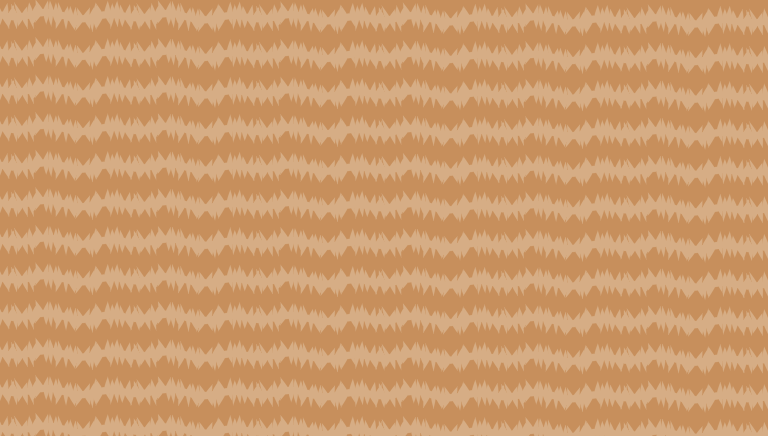
A Shadertoy shader for this pattern:

```glsl
// Rows of pale, ragged grass-like bands on a tan ground, repeating across and down.

// Lengths are fractions of the canvas height.
const vec3 GROUND = vec3(0.78, 0.56, 0.36);
const vec3 STRAW = vec3(0.84, 0.68, 0.52);
const float ROW_PITCH = 0.0862;
const float TOP_ROW = 0.9654;
const float SLOPE = 0.0085;
const float TILE_WIDTH = 0.281;
const float TILE_START = 0.145;
const float BLADES = 24.0;
const float TUFT_BLADES = 4.0;
const float CORE_HALF = 0.0085;
const float BLADE_MIN = 0.0215;
const float BLADE_EXTRA = 0.011;
const float BLADE_HALF = 0.0074;
const float TAPER = 1.4;
const float TUFT_LEAN = 0.30;
const float LEAN_JITTER = 0.5;
const float LIFT_FAST = 0.0052;
const float LIFT_SLOW = 0.0024;
const float TAU = 6.2831853;

float hash(float n) {
    return fract(sin(n * 12.9898 + 4.137) * 4375.85);
}

// Height of the band's spine, periodic over one tile.
float bandLift(float tilePhase) {
    float a = TAU * tilePhase;
    return -LIFT_FAST * sin(2.0 * a) - LIFT_SLOW * sin(a);
}

// Approximate distance to a tapered, leaning blade rooted at the origin.
float bladeDistance(vec2 p, float len, float halfWidth, float lean) {
    float t = clamp(p.y / len, 0.0, 1.0);
    float side = abs(p.x - lean * p.y) - halfWidth * (1.0 - pow(t, TAPER));
    side *= inversesqrt(1.0 + lean * lean);
    return max(side, max(-p.y, p.y - len));
}

// Blades on one side of the spine: side is +1 above, -1 below.
float fringeDistance(vec2 p, float side) {
    float pitch = TILE_WIDTH / BLADES;
    float nearest = floor(p.x / pitch);
    float d = 1.0;
    for (int k = -3; k <= 3; k++) {
        float index = nearest + float(k);
        float id = mod(index, BLADES);
        float seed = id + 37.0 * step(side, 0.0);

        // Each tuft's outer blades bend towards its middle.
        float tuftPos = 2.0 * (mod(id, TUFT_BLADES) + 0.5) / TUFT_BLADES - 1.0;
        float lean = -TUFT_LEAN * tuftPos + LEAN_JITTER * (hash(seed + 0.3) - 0.5);
        float len = BLADE_MIN + BLADE_EXTRA * hash(seed + 0.7);
        float halfWidth = BLADE_HALF * mix(0.8, 1.2, hash(seed + 0.5));

        float rootX = (index + 0.5 + 0.4 * (hash(seed) - 0.5)) * pitch;
        float rootY = bandLift((id + 0.5) / BLADES);
        vec2 q = vec2(p.x - rootX, side * (p.y - rootY));
        d = min(d, bladeDistance(q, len, halfWidth, lean));
    }
    return d;
}

void mainImage(out vec4 fragColor, in vec2 fragCoord) {
    vec2 uv = fragCoord / iResolution.y;
    float pixel = 1.0 / iResolution.y;

    // Fold the canvas into one gently sloping row.
    float y = uv.y - TOP_ROW + SLOPE * uv.x;
    y = mod(y + 0.5 * ROW_PITCH, ROW_PITCH) - 0.5 * ROW_PITCH;
    vec2 p = vec2(uv.x - TILE_START, y);

    // Solid spine joined with the upper and lower fringes.
    float d = abs(p.y - bandLift(p.x / TILE_WIDTH)) - CORE_HALF;
    d = min(d, fringeDistance(p, 1.0));
    d = min(d, fringeDistance(p, -1.0));

    float cover = 1.0 - smoothstep(-0.75 * pixel, 0.75 * pixel, d);
    fragColor = vec4(mix(GROUND, STRAW, cover), 1.0);
}
```
